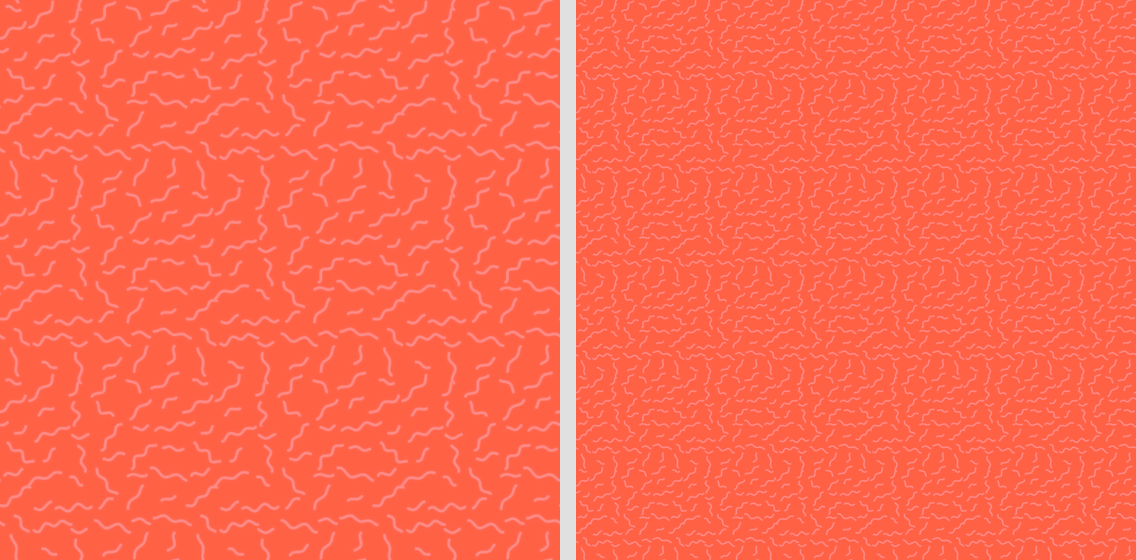
Left, the tile; right, the same tile 2 across and 2 down.
A WebGL 1 fragment shader for this pattern:

```glsl
precision highp float;
uniform vec2 u_resolution;

const float TAU = 6.2831853;
const vec2 GRID = vec2(6.0, 8.0);   // squiggles per tile

vec4 hash4(vec2 cell) {
  vec4 n = vec4(dot(cell, vec2(127.1, 311.7)), dot(cell, vec2(269.5, 183.3)),
                dot(cell, vec2(419.2, 371.9)), dot(cell, vec2(83.7, 247.1)));
  return fract(sin(n + 2.3) * 43758.55);
}

// Distance to a wavy line along x, refined by a few Gauss-Newton steps
float squiggle(vec2 p, float halfLength, float amp, float freq, float phase) {
  float t = clamp(p.x, -halfLength, halfLength);
  vec2 gap = vec2(0.0);
  for (int i = 0; i < 4; i++) {
    float a = freq * t + phase;
    float b = 0.53 * freq * t + 2.0 * phase;
    gap = p - vec2(t, amp * (sin(a) + 0.5 * sin(b)));
    float slope = amp * freq * (cos(a) + 0.265 * cos(b));
    t = clamp(t + (gap.x + gap.y * slope) / (1.0 + slope * slope),
              -halfLength, halfLength);
  }
  float y = amp * (sin(freq * t + phase) + 0.5 * sin(0.53 * freq * t + 2.0 * phase));
  return length(p - vec2(t, y));
}

// Distance to the squiggle owned by one grid cell
float cellStroke(vec2 p, vec2 cell) {
  vec2 id = mod(cell, GRID);
  vec4 r = hash4(id);
  vec4 s = hash4(id + 31.0);

  // Jittered centre, drifting on a smooth wrapping field
  vec2 center = (cell + 0.5) / GRID + (r.xy - 0.5) * 0.03;
  center += 0.024 * sin(TAU * (cell.yx / GRID.yx * vec2(2.0, 1.0) + vec2(0.1, 0.4)));

  // Mostly rising to the right, some falling or steep
  float angle = 0.25 + 1.6 * (r.z + r.w - 1.0);
  vec2 dir = vec2(cos(angle), sin(angle));
  vec2 q = p - center;
  q = vec2(dot(q, dir), dot(q, vec2(-dir.y, dir.x)));

  // Long and short strokes alternate so that they keep clear of each other
  float isShort = mod(id.x + id.y, 2.0);
  float longHalf = mix(0.06, 0.08, s.x) + 0.028 * dir.x * dir.x;
  float halfLength = mix(longHalf, mix(0.033, 0.055, s.x), isShort);
  float freq = TAU / mix(0.085, 0.125, s.y);
  float amp = mix(0.008, 0.0135, s.z);
  return squiggle(q, halfLength, amp, freq, s.w * TAU);
}

void main() {
  vec2 p = fract(gl_FragCoord.xy / u_resolution * 3.0);
  vec2 home = floor(p * GRID);

  float d = 1.0;
  for (int j = -1; j <= 1; j++) {
    for (int i = -1; i <= 1; i++) {
      d = min(d, cellStroke(p, home + vec2(float(i), float(j))));
    }
  }

  // Soft-edged stroke with a faint glow
  float ink = 1.0 - smoothstep(0.002, 0.0135, d);
  float glow = 0.1 * exp(-d * d / 0.0003);
  vec3 coral = vec3(1.0, 0.38, 0.27);
  vec3 pink = vec3(0.99, 0.545, 0.535);
  gl_FragColor = vec4(mix(coral, pink, max(ink, glow)), 1.0);
}
```
